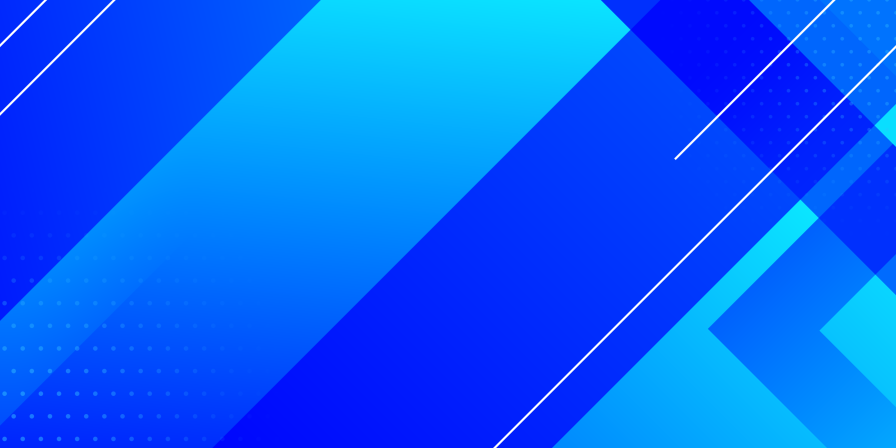
A WebGL 2 fragment shader for this background:

```glsl
#version 300 es
precision highp float;
// Overlapping diagonal panels in blue and cyan, with thin white rules and halftone dots.
// The canvas is turned into two diagonal axes, u (across rising edges) and v (across
// falling edges), so each panel is a product of soft steps on u and v.

uniform vec2 u_resolution;
out vec4 outColor;

// Soft step across a diagonal edge, about one pixel wide
float edge(float at, float x) {
    float soft = 1.0 / u_resolution.y;
    return smoothstep(-soft, soft, x - at);
}

float band(float lo, float hi, float x) {
    return edge(lo, x) * (1.0 - edge(hi, x));
}

// Thin rising rule
float rule(float at, float u) {
    float soft = 0.7 / u_resolution.y;
    return 1.0 - smoothstep(0.0024 - soft, 0.0024 + soft, abs(u - at) * 0.7071);
}

// Staggered grid of round dots
float dots(vec2 p, vec2 cell, float radius) {
    vec2 q = p / cell;
    q.x += 0.5 * mod(floor(q.y), 2.0);
    float d = length((fract(q) - 0.5) * cell);
    float soft = 0.7 / u_resolution.y;
    return 1.0 - smoothstep(radius - soft, radius + soft, d);
}

// Tone 0 is deep blue, tone 1 is cyan
vec3 blueRamp(float tone) {
    return vec3(0.04 * smoothstep(0.5, 0.9, tone), tone, 0.99 + 0.01 * tone);
}

void main() {
    vec2 p = gl_FragCoord.xy / u_resolution.y;
    p.x += 1.0 - 0.5 * u_resolution.x / u_resolution.y;
    float u = p.x - p.y;
    float v = p.x + p.y;

    // Upper left field, then the wide bright band
    float tone = 0.08 + 0.08 * p.y + 0.32 * p.x;
    float bright = 0.14 + 0.66 * p.y + 0.07 * p.x;
    bright += 0.13 * band(-0.284, -0.05, u) * (1.0 - smoothstep(0.0, 0.45, p.x));
    tone = mix(tone, bright, edge(-0.284, u));

    // Deep central panel
    tone = mix(tone, 0.02 + 0.14 * (v - 0.47), edge(0.474, u));

    // Lower right: bright sheet, darker notch and cyan corner
    float sheet = edge(1.232, u);
    float notch = edge(1.314, u);
    float corner = edge(1.567, u);
    tone = mix(tone, 0.57 + 0.33 * (v - 1.34), sheet);
    tone = mix(tone, 0.38 + 0.4 * (u - 1.31), notch * edge(1.846, v));
    tone = mix(tone, 0.76 + 0.3 * (v - 2.091), corner * edge(2.091, v));

    // Dark falling panel, tinted by the shapes it covers
    float veil = 0.04 + 0.1 * smoothstep(0.7, 1.232, u);
    veil = mix(0.19, veil, edge(0.474, u));
    veil = mix(veil, 0.4, sheet);
    veil = mix(veil, 0.19, notch);
    veil = mix(veil, 0.42, corner);
    tone = mix(tone, veil, edge(2.341, v));

    // Upper right corner
    float top = mix(0.4 + 0.05 * edge(2.83, v), 0.87, sheet);
    tone = mix(tone, top, edge(2.672, v));
    vec3 color = blueRamp(tone);

    // Halftone dots fading out of two corners
    float leftFade = (1.0 - smoothstep(0.05, 0.65, p.x)) * (1.0 - smoothstep(0.1, 0.6, p.y));
    float rightFade = smoothstep(1.45, 1.95, p.x) * smoothstep(0.45, 0.85, p.y);
    float halftone = 0.5 * leftFade * dots(p + vec2(0.01, 0.005), vec2(0.0405, 0.0505), 0.005);
    halftone += 0.35 * rightFade * dots(p, vec2(0.04, 0.029), 0.004);
    color = mix(color, vec3(0.2, 0.75, 1.0), halftone);

    // White rules; the third one stops short
    float white = max(rule(-0.898, u), rule(-0.745, u));
    white = max(white, rule(0.862, u) * edge(2.151, v));
    white = max(white, rule(1.104, u));
    outColor = vec4(mix(color, vec3(1.0), white), 1.0);
}
```
